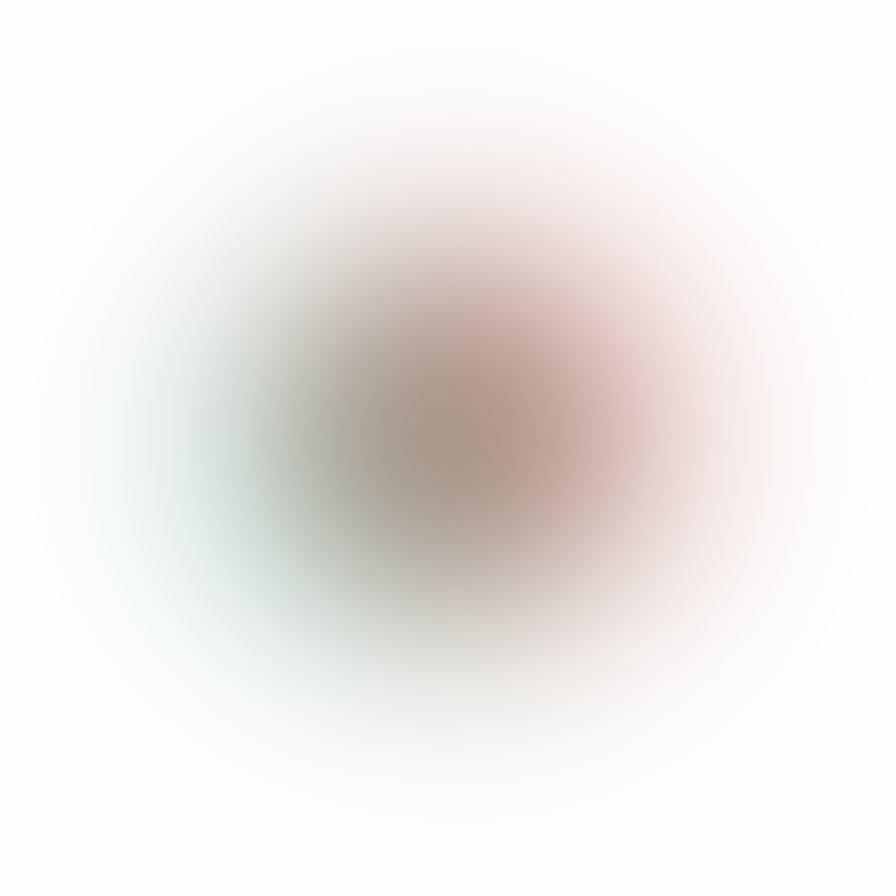
This background is drawn by a Shadertoy shader. Its source:

```glsl
// Draws a soft round blush on white, drifting from grey-green at left to dusty rose at right.

const vec3 PAPER = vec3(0.998);
const vec3 PIGMENT = vec3(0.333, 0.405, 0.450); // peak absorption of each channel
const vec2 SPREAD = vec2(0.246, 0.234);         // falloff radius across and up
const float FALLOFF = 2.25;                     // slightly flatter core than a Gaussian

// Bell-shaped density around a centre
float softBlob(vec2 p, vec2 centre, vec2 spread, float power) {
    return exp(-pow(length((p - centre) / spread), power));
}

// Round mask that fades out between two radii
float discMask(vec2 p, float inner, float outer) {
    return 1.0 - smoothstep(inner, outer, length(p));
}

void mainImage(out vec4 fragColor, in vec2 fragCoord) {
    // Square coordinates with the middle of the canvas at zero
    vec2 p = (fragCoord - 0.5 * iResolution.xy) / min(iResolution.x, iResolution.y);

    // Offset channel centres create the change of hue across the blob
    vec3 density = vec3(
        softBlob(p, vec2(-0.034, -0.002), SPREAD, FALLOFF),
        softBlob(p, vec2(0.013, 0.016), SPREAD, FALLOFF),
        softBlob(p, vec2(0.009, 0.014), SPREAD, FALLOFF));

    // Tint the paper and let the faint rim dissolve
    vec3 colour = PAPER - PIGMENT * density * discMask(p, 0.45, 0.50);
    fragColor = vec4(colour, 1.0);
}
```
